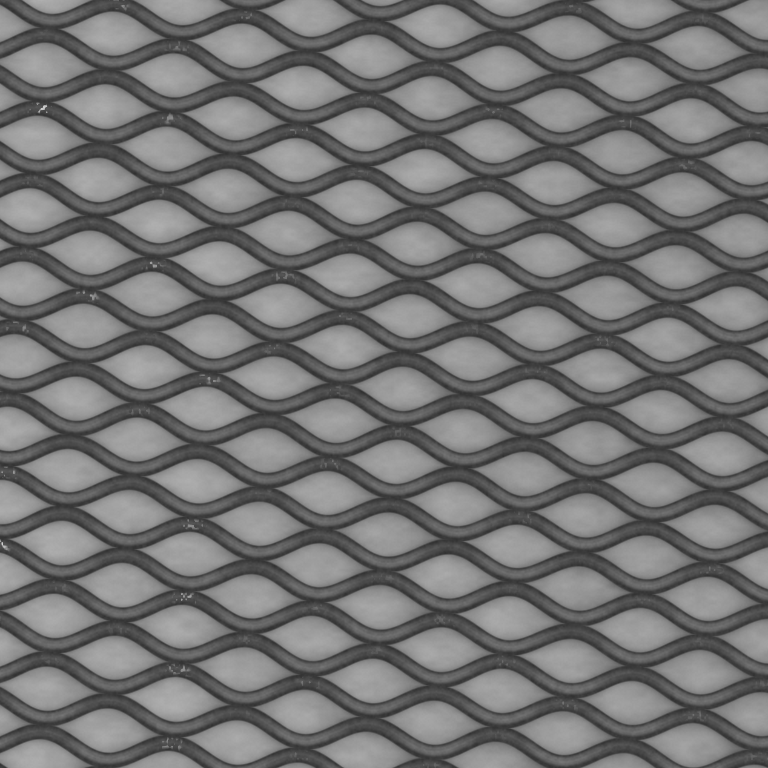
Give the GLSL for this texture, as a Shadertoy shader.

```glsl
float hash(vec2 p) {
    return fract(sin(dot(p, vec2(127.1, 311.7))) * 43758.5453);
}

float noise(vec2 p) {
    vec2 i = floor(p), f = fract(p);
    f = f * f * (3.0 - 2.0 * f);
    return mix(mix(hash(i), hash(i + vec2(1, 0)), f.x),
               mix(hash(i + vec2(0, 1)), hash(i + vec2(1, 1)), f.x), f.y);
}

// Nearest wavy strand: x = signed distance over half width (up is positive),
// y = height on the wave, from -1 at a trough to 1 at a crest
vec2 nearestStrand(vec2 cell) {
    vec2 best = vec2(1e3, 0.0);
    float first = floor(2.0 * cell.y);
    for (float k = -1.0; k <= 1.0; k++) {
        float row = first + k;
        float side = 1.0 - 2.0 * mod(row, 2.0);
        float wave = side * cos(6.28318 * cell.x);
        float slope = 0.565 * sin(6.28318 * cell.x);
        float d = cell.y - 0.5 * row - 0.25 - 0.16 * wave;
        d /= 0.106 * sqrt(1.0 + slope * slope);
        if (abs(d) < abs(best.x)) best = vec2(d, wave);
    }
    return best;
}

// Soft cloudy backing seen through each opening
float backing(vec2 p, vec2 cell) {
    vec2 diamond = vec2(cell.x + cell.y, cell.x - cell.y) + 0.5;
    vec2 q = fract(diamond) - 0.5;
    vec2 local = vec2(q.x + q.y, q.x - q.y) * 0.5;
    float shade = 0.655 - 0.045 * p.x - 0.9 * dot(local, local);
    shade -= 0.07 * local.x + 0.06 * local.y;
    shade += 0.025 * (hash(floor(diamond)) - 0.5);
    shade += 0.05 * (noise(p * vec2(45, 75)) - 0.5);
    return shade + 0.025 * (noise(p * vec2(110, 190) + 7.0) - 0.5);
}

// Rounded metal: dark rims, lit face in the troughs, worn dull crests
float metal(vec2 p, vec2 cell, vec2 strand) {
    float trough = smoothstep(0.9, -0.8, strand.y);
    float crest = smoothstep(0.75, 1.0, strand.y);
    float shift = mix(0.0, 0.16, trough);
    float face = 1.0 - smoothstep(0.3, 0.85, abs(strand.x - shift));
    float shade = mix(0.225, mix(0.29, 0.395, trough), face);
    shade += 0.035 * face * exp(-30.0 * pow(strand.x - 0.1, 2.0));
    shade += 0.04 * (noise(p * 160.0) - 0.5) + 0.03 * (noise(p * 380.0) - 0.5);

    // Bright scuffs on some crests, stronger toward the left
    float wear = hash(floor(vec2(cell.x + cell.y, cell.x - cell.y)) + 31.0);
    wear = wear * wear * mix(0.6, 0.12, smoothstep(0.0, 0.45, p.x));
    float specks = smoothstep(0.55, 0.85, noise(p * vec2(330, 260)));
    return shade + wear * specks * crest * smoothstep(0.9, 0.3, abs(strand.x));
}

void mainImage(out vec4 fragColor, in vec2 fragCoord) {
    vec2 p = fragCoord / iResolution.y;

    // Slightly tilted lattice with gentle bending of the sheet
    vec2 bend = 0.0025 * (vec2(noise(p * 9.0), noise(p * 9.0 + 40.0)) - 0.5);
    mat2 lattice = mat2(0.1682, -0.0146, 0.0096, 0.0947);
    vec2 cell = inverse(lattice) * (p + bend - vec2(0.0586, 0.9154));

    vec2 strand = nearestStrand(cell);
    float d = (abs(strand.x) - 1.0) * 0.01;
    float soft = max(0.0014, 0.8 / iResolution.y);

    // Contact shadow around the strands, then the strands themselves
    float shade = backing(p, cell) - 0.1 * exp(-max(d, 0.0) * 300.0);
    shade = mix(metal(p, cell, strand), shade, smoothstep(-soft, soft, d));
    shade += 0.015 * (noise(p * 500.0) - 0.5);
    fragColor = vec4(vec3(shade), 1.0);
}
```
